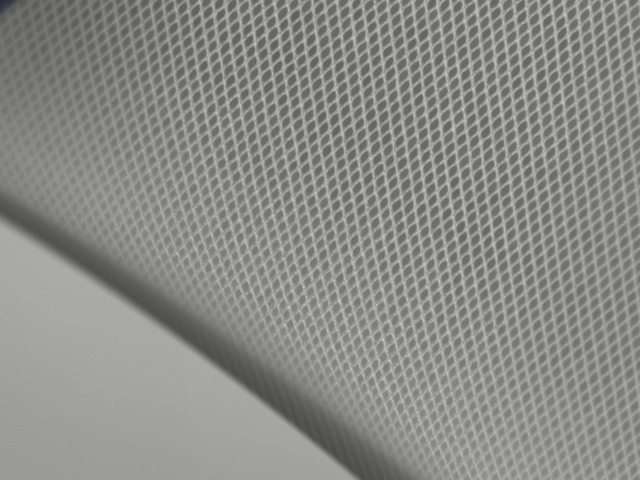
Write a WebGL 2 fragment shader that draws this texture.

```glsl
#version 300 es
precision highp float;
uniform vec2 u_resolution;
out vec4 fragColor;

const vec3 WARM_GRAY = vec3(1.0, 1.0, 0.984);
const vec2 MESH_PITCH = vec2(0.0288, 0.046);

float hash(vec2 p) {
  return fract(sin(dot(p, vec2(127.1, 311.7))) * 43758.5453);
}

float valueNoise(vec2 p) {
  vec2 i = floor(p), f = fract(p);
  f = f * f * (3.0 - 2.0 * f);
  return mix(mix(hash(i), hash(i + vec2(1, 0)), f.x),
             mix(hash(i + vec2(0, 1)), hash(i + vec2(1, 1)), f.x), f.y);
}

// Height of a gently curved sloping edge
float slopedEdge(float x, float start, float slope, float bend) {
  return start - x * (slope + bend * x);
}

// The cloth turns away toward the fold, so the net is squeezed there
vec2 foldWarp(vec2 p, float depth, float squeeze, float reach) {
  vec2 across = vec2(0.85, 0.42);
  return p - across * squeeze * reach * exp(-max(depth, 0.0) / reach);
}

// Diagonal axes of the staggered net: steep strands and shallow strands
vec2 netAxes(vec2 p, vec2 pitch, float lean, float tilt) {
  vec2 g = vec2(p.x - lean * p.y, p.y + tilt * p.x) / pitch;
  return vec2(g.x + g.y, g.x - g.y);
}

// Signed distance to a rounded opening
float holeDistance(vec2 cell, float size) {
  vec2 a = abs(cell) / vec2(1.03, 0.98);
  return pow(dot(a * a * a, vec2(1.0)), 1.0 / 3.0) - size;
}

float meshShade(vec2 p, float depth, float blur) {
  vec2 q = foldWarp(p, depth, 0.85, 0.17);
  vec2 net = netAxes(q, MESH_PITCH, 0.5, 0.15);
  vec2 wobble = vec2(valueNoise(q * 45.0), valueNoise(q * 45.0 + 9.0)) - 0.5;
  net += 0.08 * wobble;
  vec2 id = floor(net), cell = fract(net) - 0.5;
  float pixel = 0.0026 / MESH_PITCH.x;
  float closeness = smoothstep(0.0, 0.55, depth);

  // Openings, with small differences between cells
  float size = mix(0.31, 0.365, closeness) + 0.03 * (hash(id) - 0.5);
  float d = holeDistance(cell, size);
  float soft = 0.07 + pixel * 0.6 + blur * 0.2;
  float thread = smoothstep(-soft, soft, d);

  // Broad light over the curved cloth
  float light = 0.625 + 0.03 * smoothstep(0.4, 1.1, p.x);
  light -= 0.13 * smoothstep(0.5, 0.0, p.x) * smoothstep(0.5, 1.0, p.y);
  light -= 0.04 * smoothstep(0.08, 0.0, depth);
  float gap = light - mix(0.12, 0.235, closeness);
  gap += 0.03 * (hash(id + 17.0) - 0.5);

  // Twisted fibres: brighter steep strands, grain and scattered glints
  float sharp = 1.0 - blur;
  float fibre = valueNoise(q * vec2(300.0, 210.0)) - 0.5;
  float steep = smoothstep(0.25, 0.48, abs(cell.x)) - 0.5;
  float rim = 0.06 * (cell.x - cell.y) + 0.05 * steep;
  float glint = smoothstep(0.86, 0.98, valueNoise(q * 240.0 + 31.0));
  glint *= smoothstep(0.04, 0.16, depth) * smoothstep(0.6, 0.2, depth);
  float yarn = light + sharp * (0.12 * fibre + rim + 0.11 * glint);
  float shade = mix(gap, yarn, thread);

  // Out of focus areas lose contrast
  float average = mix(gap, light, 0.52);
  return mix(shade, average, blur * 0.65);
}

float sideShade(vec2 p, float upper, float lower) {
  float t = clamp((p.y - lower) / max(upper - lower, 0.01), 0.0, 1.0);
  float shade = mix(0.31, 0.45, t * t);
  float stripes = sin((p.x + p.y * 0.35) * 330.0);
  return shade + 0.012 * stripes * smoothstep(0.25, 0.65, p.x);
}

float tableShade(vec2 p) {
  return 0.605 + 0.06 * smoothstep(0.0, 0.5, p.y + 0.35 * p.x)
       + 0.008 * (valueNoise(p * 9.0) - 0.5);
}

void main() {
  vec2 p = gl_FragCoord.xy / u_resolution.y;
  float upper = slopedEdge(p.x, 0.615, 0.60, 0.11);
  float lower = slopedEdge(p.x, 0.545, 0.61, 0.16);
  float depth = (p.y - upper) * 0.82;

  // Focus fades to the left, at the fold and toward the lower right
  float blur = smoothstep(0.5, -0.05, p.x);
  blur = max(blur, 0.7 * smoothstep(0.1, 0.0, depth));
  blur = max(blur, 0.45 * smoothstep(0.95, 1.5, p.x + 0.45 * (0.6 - p.y)));

  // Table, shaded side and net
  float mesh = meshShade(p, depth, blur);
  float side = sideShade(p, upper, lower);
  float edgeSoft = mix(0.022, 0.012, smoothstep(0.0, 0.7, p.x));
  float shade = mix(tableShade(p), side, smoothstep(-edgeSoft, edgeSoft, p.y - lower));
  shade = mix(shade, mesh, smoothstep(-0.03, 0.03, p.y - upper));

  // Fine grain and the dark far corner
  shade += 0.012 * (hash(floor(p * 384.0)) - 0.5);
  vec3 color = shade * WARM_GRAY;
  float corner = smoothstep(0.07, 0.0, p.x + (1.0 - p.y) * 1.3);
  color = mix(color, vec3(0.13, 0.13, 0.20), corner * 0.9);
  fragColor = vec4(color, 1.0);
}
```
